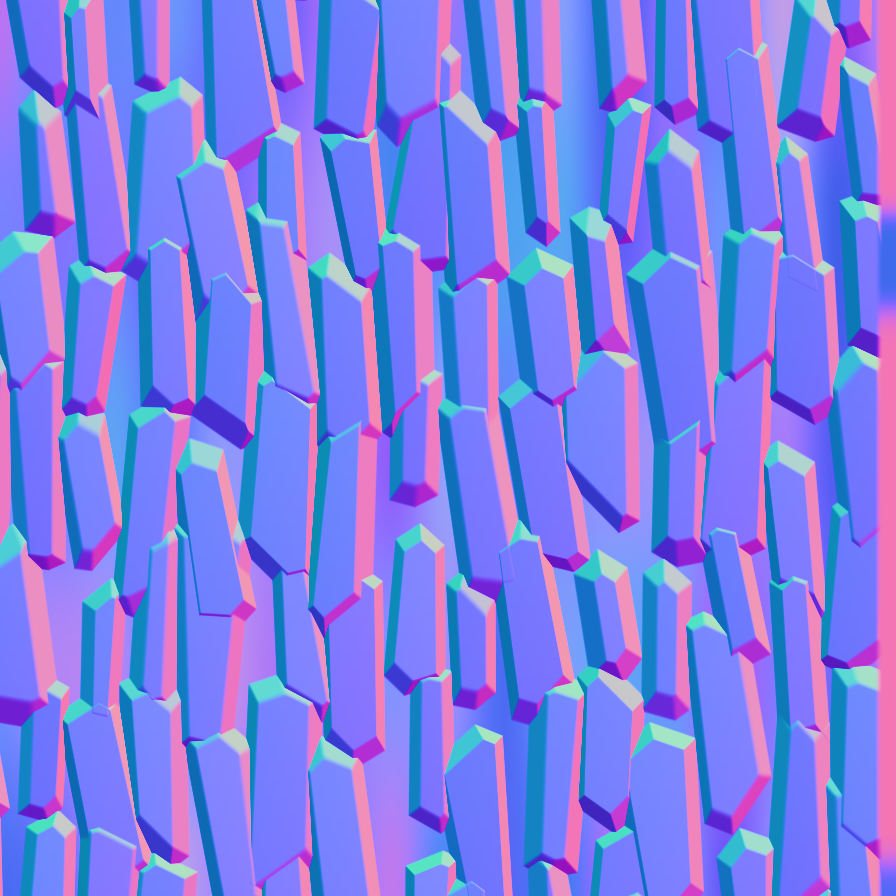
Write a Shadertoy shader that draws this texture map.

```glsl
const float PI = 3.14159;
const vec2 GRID = vec2(14.0, 6.0);   // crystals across and up the canvas

float hash(vec2 cell, float seed) {
    return fract(sin(dot(cell, vec2(127.1, 311.7)) + seed * 74.7) * 43758.5);
}

float vary(vec2 cell, float seed, float low, float high) {
    return mix(low, high, hash(cell, seed));
}

float valueNoise(vec2 p, float seed) {
    vec2 i = floor(p), f = fract(p);
    f = f * f * (3.0 - 2.0 * f);
    return mix(mix(hash(i, seed), hash(i + vec2(1, 0), seed), f.x),
               mix(hash(i + vec2(0, 1), seed), hash(i + vec2(1, 1), seed), f.x), f.y);
}

vec2 direction(float angle) {
    return vec2(cos(angle), sin(angle));
}

// A surface is vec3(tilt.x, tilt.y, height); these keep the lower or upper one
vec3 lower(vec3 a, vec3 b, float soft) {
    float t = smoothstep(-soft, soft, a.z - b.z);
    return vec3(mix(a.xy, b.xy, t), min(a.z, b.z));
}

vec3 upper(vec3 a, vec3 b, float soft) {
    float t = smoothstep(-soft, soft, b.z - a.z);
    return vec3(mix(a.xy, b.xy, t), max(a.z, b.z));
}

// One long crystal: a flat top cut by two steep sides and four end facets
vec3 crystal(vec2 q, vec2 id) {
    float size = vary(id, 1.0, 0.68, 1.1);
    float halfWidth = size * vary(id, 2.0, 0.030, 0.043);
    float halfLength = size * vary(id, 3.0, 0.105, 0.135);
    float lean = vary(id, 4.0, -0.10, 0.17);
    float soft = vary(id, 5.0, 0.002, 0.006);

    vec2 topTilt = vec2(vary(id, 6.0, -0.17, 0.05), vary(id, 7.0, -0.10, 0.06));
    vec3 surface = vec3(topTilt + q * vec2(1.5, 0.4), vary(id, 8.0, 0.019, 0.035));

    for (int i = 0; i < 6; i++) {
        float k = float(i);
        bool side = i % 3 == 0;
        float wobble = side ? 0.09 : 0.32;
        float angle = k * PI / 3.0 + lean + vary(id, 10.0 + k, -wobble, wobble);
        float steepness = side ? vary(id, 20.0 + k, 1.5, 2.5)
                               : vary(id, 20.0 + k, 1.0, 1.8);
        vec2 normal = direction(angle);
        float end = i < 3 ? 1.0 : -1.0;
        vec2 apex = end * halfLength * direction(lean + PI * 0.5);
        apex.x += halfWidth * vary(id, 30.0 + end, -0.5, 0.5);
        float reach = side ? halfWidth : dot(apex, normal);
        float height = steepness * (reach - dot(q, normal));
        surface = lower(surface, vec3(normal * steepness, height), soft);
    }
    return surface;
}

// Gently rolling ground with upright streaks
vec3 ground(vec2 p) {
    vec2 streak = p * vec2(16.0, 4.0);
    vec2 tilt = vec2(valueNoise(streak, 40.0), valueNoise(streak, 41.0)) - 0.5;
    return vec3(tilt * vec2(1.3, 0.7), 0.0);
}

// Highest of all crystals near the point
vec3 crystalField(vec2 p, float soft) {
    vec3 surface = ground(p);
    float column = floor(p.x * GRID.x);
    for (int x = -2; x <= 2; x++) {
        float cx = column + float(x);
        float stagger = hash(vec2(cx, 0.0), 50.0);
        float row = floor(p.y * GRID.y + stagger);
        for (int y = -1; y <= 1; y++) {
            vec2 id = vec2(cx, row + float(y));
            vec2 jitter = vec2(vary(id, 51.0, 0.25, 0.75), vary(id, 52.0, 0.3, 0.7));
            vec2 center = (id + jitter - vec2(0.0, stagger)) / GRID;
            surface = upper(surface, crystal(p - center, id), soft);
        }
    }
    return surface;
}

// Smooth rim that slopes away along the right border
vec2 addRim(vec2 tilt, vec2 p) {
    float sway = valueNoise(vec2(2.0, p.y * 7.0), 60.0);
    vec2 rimTilt = vec2(mix(-0.6, 2.2, smoothstep(0.1, 0.5, sway)), -0.2);
    return mix(tilt, rimTilt, smoothstep(0.976, 0.986, p.x));
}

void mainImage(out vec4 fragColor, in vec2 fragCoord) {
    vec2 p = fragCoord / iResolution.xy;
    float soft = max(0.002, 1.5 / iResolution.y);
    vec2 tilt = addRim(crystalField(p, soft).xy, p);

    // Encode the surface normal as colour
    vec3 normal = normalize(vec3(tilt, 1.0));
    fragColor = vec4(0.5 + 0.5 * normal, 1.0);
}
```
